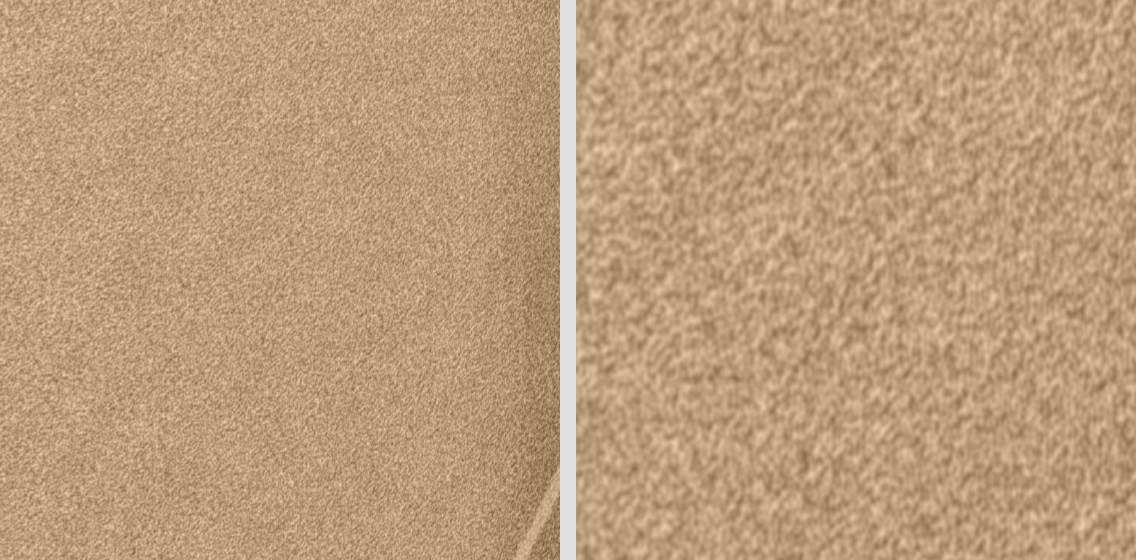
Left: the whole. Right: its middle third, enlarged.
Give the GLSL for this texture, as a WebGL 2 fragment shader.

```glsl
#version 300 es
precision highp float;
// Sandy felted cloth with slanted fibre grain, shaded right edge and a pale fold in the corner.

#define BASE_COLOR vec3(0.735, 0.617, 0.484)
#define TINT vec3(1.0, 1.0, 0.97)
#define GRAIN_ANGLE 0.58
#define GRAIN_FREQ vec2(98.0, 165.0)
#define FLECK_FREQ 205.0
#define GRAIN_CONTRAST 0.235
#define CLOUD_CONTRAST 0.035
#define RIB_CONTRAST 0.022
#define EDGE_SHADE 0.085
#define FOLD_FOOT vec2(0.928, 0.0)
#define FOLD_ANGLE 1.12
#define FOLD_HALF_WIDTH 0.010

uniform vec2 u_resolution;
out vec4 fragColor;

uint mixBits(uint n) {
  n = (n ^ (n >> 16u)) * 0x7feb352du;
  n = (n ^ (n >> 15u)) * 0x846ca68bu;
  return n ^ (n >> 16u);
}

// Unit gradient at a lattice point
vec2 gradientAt(ivec2 cell) {
  uint h = mixBits(uint(cell.x) + mixBits(uint(cell.y)));
  float angle = 6.28318 * float(h & 0xffffu) / 65536.0;
  return vec2(cos(angle), sin(angle));
}

float gradientNoise(vec2 p) {
  ivec2 cell = ivec2(floor(p));
  vec2 f = fract(p);
  vec2 w = f * f * f * (f * (f * 6.0 - 15.0) + 10.0);
  float a = dot(gradientAt(cell), f);
  float b = dot(gradientAt(cell + ivec2(1, 0)), f - vec2(1, 0));
  float c = dot(gradientAt(cell + ivec2(0, 1)), f - vec2(0, 1));
  float d = dot(gradientAt(cell + ivec2(1, 1)), f - vec2(1, 1));
  return mix(mix(a, b, w.x), mix(c, d, w.x), w.y);
}

vec2 rotate(vec2 p, float angle) {
  float c = cos(angle), s = sin(angle);
  return vec2(c * p.x + s * p.y, c * p.y - s * p.x);
}

// Short slanted fibres over finer round flecks
float fibreGrain(vec2 p) {
  vec2 along = rotate(p, GRAIN_ANGLE);
  vec2 bend = 0.003 * vec2(gradientNoise(p * 40.0), gradientNoise(p * 40.0 + 71.0));
  float fibres = gradientNoise((along + bend) * GRAIN_FREQ);
  float tufts = gradientNoise((along - bend) * GRAIN_FREQ * 0.52 + 37.0);
  float flecks = gradientNoise(p * FLECK_FREQ + 113.0);
  return 0.75 * fibres + 0.32 * tufts + 0.62 * flecks;
}

// Soft uneven patches drawn out along the grain
float clouds(vec2 p) {
  vec2 q = rotate(p, GRAIN_ANGLE);
  return gradientNoise(q * vec2(7.0, 16.0) + 9.0)
       + 0.8 * gradientNoise(q * vec2(20.0, 42.0) + 53.0);
}

// Signed distance to the fold's slightly bowed centre line
float foldDistance(vec2 p) {
  vec2 q = rotate(p - FOLD_FOOT, FOLD_ANGLE);
  float bow = 0.15 * q.x * (q.x - 0.18);
  return q.y - bow + 0.002 * gradientNoise(q * 60.0);
}

void main() {
  vec2 p = gl_FragCoord.xy / u_resolution;

  // The cloth turns away to the right, squeezing the grain sideways
  vec2 cloth = vec2(p.x + 0.38 * p.x * p.x, p.y);
  float tone = GRAIN_CONTRAST * fibreGrain(cloth);
  tone += CLOUD_CONTRAST * clouds(cloth);

  // Faint upright ribs, stronger on the right
  float ribs = gradientNoise(vec2(cloth.x * 48.0, p.y * 3.0));
  tone += RIB_CONTRAST * smoothstep(0.3, 0.9, p.x) * ribs;

  // Broad light from the upper left, falling off at the edge
  tone += 0.020 * (0.5 - p.x) + 0.018 * (p.y - 0.5);
  float edge = smoothstep(0.82, 1.02, p.x);
  tone -= EDGE_SHADE * edge * (1.0 - 0.45 * smoothstep(0.5, 1.0, p.y));

  // Pale fold with shadow on both sides
  float d = foldDistance(p);
  float fold = 1.0 - smoothstep(FOLD_HALF_WIDTH * 0.6, FOLD_HALF_WIDTH * 1.4, abs(d));
  float shadow = exp(-abs(d) * 28.0) * (1.0 - fold);
  tone = mix(tone - 0.035 * shadow, 0.095 + 0.6 * tone, fold);

  fragColor = vec4(clamp(BASE_COLOR + TINT * tone, 0.0, 1.0), 1.0);
}
```
